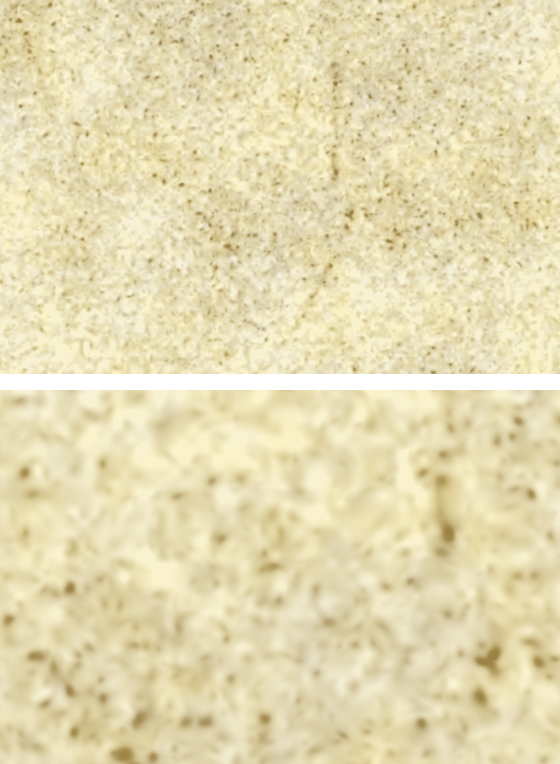
Top: the whole. Bottom: its middle third, enlarged.
This texture is drawn by a Shadertoy shader. Its source:

```glsl
#define CREAM vec3(0.960, 0.932, 0.795)
#define SAND vec3(0.850, 0.798, 0.615)
#define OCHRE vec3(0.610, 0.510, 0.270)
#define BASE_SHADE 0.165
#define MOTTLE 0.56
#define GRAIN 0.80
#define PIT_CELLS 40.0
#define PIT_DEPTH 0.62
#define SPECK_CELLS 62.0
#define SPECK_DEPTH 0.34
#define SCRATCH_DEPTH 0.33

vec2 hash2(vec2 p) {
    vec3 q = fract(p.xyx * vec3(0.1031, 0.1030, 0.0973));
    q += dot(q, q.yzx + 33.33);
    return fract((q.xx + q.yz) * q.zy);
}

float noise(vec2 p) {
    vec2 i = floor(p), f = fract(p);
    f = f * f * (3.0 - 2.0 * f);
    float low = mix(hash2(i).x, hash2(i + vec2(1, 0)).x, f.x);
    float high = mix(hash2(i + vec2(0, 1)).x, hash2(i + vec2(1, 1)).x, f.x);
    return mix(low, high, f.y);
}

float fbm(vec2 p) {
    float sum = 0.0, gain = 0.5;
    for (int i = 0; i < 4; i++) {
        sum += gain * noise(p);
        p = mat2(1.6, 1.2, -1.2, 1.6) * p + 17.3;
        gain *= 0.5;
    }
    return sum / 0.9375;
}

// Scattered oval hollows, each with a pale rim on one side
float pits(vec2 p, float density) {
    vec2 cell = floor(p);
    float dark = 0.0, rim = 0.0;
    for (int y = -1; y <= 1; y++)
    for (int x = -1; x <= 1; x++) {
        vec2 id = cell + vec2(x, y);
        vec2 kind = hash2(id + 71.0);
        vec2 form = hash2(id + 153.0);
        float present = smoothstep(0.0, 0.15, density - kind.x);
        vec2 d = p - id - 0.1 - 0.8 * hash2(id + 11.0);
        float angle = 0.9 + 3.0 * (form.x - 0.5);
        vec2 axis = vec2(cos(angle), sin(angle));
        vec2 size = vec2(mix(0.24, 0.42, form.y), mix(0.18, 0.27, kind.y));
        vec2 across = vec2(-axis.y, axis.x);
        vec2 e = vec2(dot(d, axis), dot(d, across)) / size;
        vec2 r = e - vec2(0.3, 1.7);
        float depth = present * mix(0.3, 1.0, kind.y * kind.y);
        dark = max(dark, depth * exp(-dot(e, e)));
        rim = max(rim, depth * exp(-dot(r, r)));
    }
    return dark - 0.35 * rim;
}

float segmentDistance(vec2 p, vec2 a, vec2 b) {
    vec2 ab = b - a;
    return length(p - a - ab * clamp(dot(p - a, ab) / dot(ab, ab), 0.0, 1.0));
}

// Worn grooves: end points in units of canvas height
float scratches(vec2 p) {
    vec4 grooves[6] = vec4[6](
        vec4(0.800, 0.775, 0.785, 0.680), vec4(0.890, 0.830, 0.902, 0.700),
        vec4(0.902, 0.700, 0.893, 0.520), vec4(0.932, 0.440, 0.902, 0.325),
        vec4(0.902, 0.325, 0.785, 0.120), vec4(0.180, 0.316, 0.171, 0.245));
    float widths[6] = float[6](0.006, 0.013, 0.012, 0.010, 0.012, 0.007);
    float dark = 0.0, lip = 0.0;
    for (int i = 0; i < 6; i++) {
        vec4 g = grooves[i];
        float w = widths[i];
        float d = segmentDistance(p, g.xy, g.zw) / w;
        float l = segmentDistance(p + vec2(1.8 * w, 0.0), g.xy, g.zw) / w;
        dark = max(dark, exp(-d * d));
        lip = max(lip, exp(-l * l));
    }
    return dark * mix(0.55, 1.15, noise(p * 42.0)) - 0.25 * lip;
}

void mainImage(out vec4 fragColor, in vec2 fragCoord) {
    vec2 p = fragCoord / iResolution.y;
    float aspect = iResolution.x / iResolution.y;
    vec2 wobble = vec2(noise(p * 32.0 + 5.0), noise(p * 32.0 + 47.0)) - 0.5;
    vec2 q = p + 0.008 * wobble;

    // Broad patches, paler at the lower left and the right edge
    float patches = fbm(p * 5.0 + 8.0) - 0.5;
    vec2 pale = (p - vec2(0.18, 0.42)) / vec2(0.38, 0.45);
    float worn = exp(-dot(pale, pale)) + smoothstep(0.91, 1.0, p.x / aspect);
    float shade = BASE_SHADE + MOTTLE * patches - 0.06 * worn;
    shade += 0.12 * exp(-20.0 * dot(p - vec2(0, 0.95), p - vec2(0, 0.95)));

    // Fine crumbly grain
    float grain = 0.55 * noise(q * 56.0) + 0.45 * noise(q * 98.0 + 31.0) - 0.5;
    shade += GRAIN * grain;

    // Hollows, small specks, grooves and one dark cluster
    float density = 0.66 + 0.6 * patches - 0.22 * worn;
    shade += PIT_DEPTH * pits(q * PIT_CELLS, density);
    shade += SPECK_DEPTH * pits(q * SPECK_CELLS + 90.0, density + 0.10);
    shade += SCRATCH_DEPTH * scratches(p + 0.006 * wobble);
    float cluster = length(q - vec2(0.746, 0.532)) / 0.028;
    shade += 0.70 * exp(-cluster * cluster) * noise(p * 60.0 + 3.0);

    // Shade ramp with a slow drift between warm and greyish cream
    vec3 color = mix(CREAM, SAND, clamp(shade * 2.0 + 0.08, -0.12, 1.0));
    color = mix(color, OCHRE, smoothstep(0.40, 1.05, shade));
    float warmth = fbm(p * 7.0 + 60.0) + 0.5 * noise(q * 40.0 + 12.0) - 0.75;
    color += warmth * vec3(0.02, 0.0, -0.10);
    fragColor = vec4(color, 1.0);
}
```
